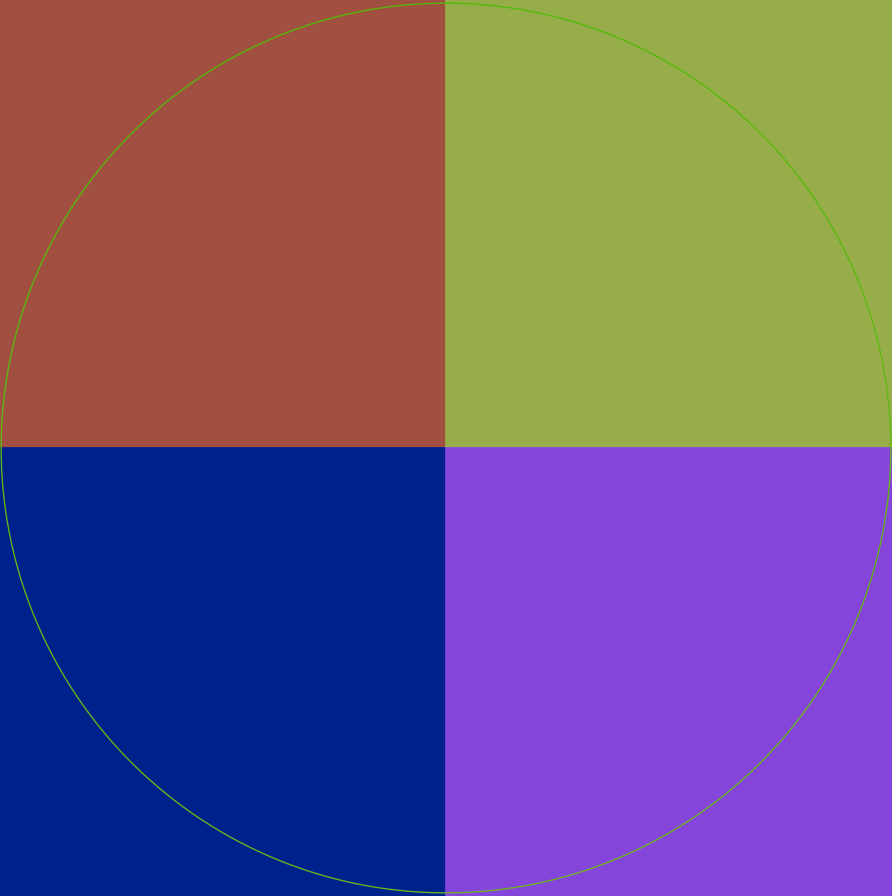
Give the GLSL for this background, as a Shadertoy shader.

```glsl
void mainImage(out vec4 fragColor, in vec2 fragCoord) {
    vec2 uv = fragCoord / iResolution.xy;
    float unit = min(iResolution.x, iResolution.y);
    float pixel = 1.0 / unit;

    // Four flat quadrants with smoothed borders
    vec2 borderOffset = (uv - vec2(0.499, 0.501)) * iResolution.xy;
    vec2 side = clamp(borderOffset + 0.5, 0.0, 1.0);
    vec3 navy = vec3(0.0, 0.13, 0.55);
    vec3 violet = vec3(0.52, 0.27, 0.86);
    vec3 brick = vec3(0.63, 0.31, 0.25);
    vec3 olive = vec3(0.59, 0.68, 0.29);
    vec3 color = mix(mix(navy, violet, side.x), mix(brick, olive, side.x), side.y);

    // Thin green ring almost touching the canvas edges
    vec2 centered = (fragCoord - 0.5 * iResolution.xy) / unit;
    float ringDistance = abs(length(centered) - 0.4987);
    float ring = 1.0 - smoothstep(0.0, 0.0007 + 0.7 * pixel, ringDistance);
    vec3 ringColor = mix(vec3(0.42, 0.72, 0.1), vec3(0.31, 0.73, 0.02), uv.y);
    color = mix(color, ringColor, ring);

    fragColor = vec4(color, 1.0);
}
```
